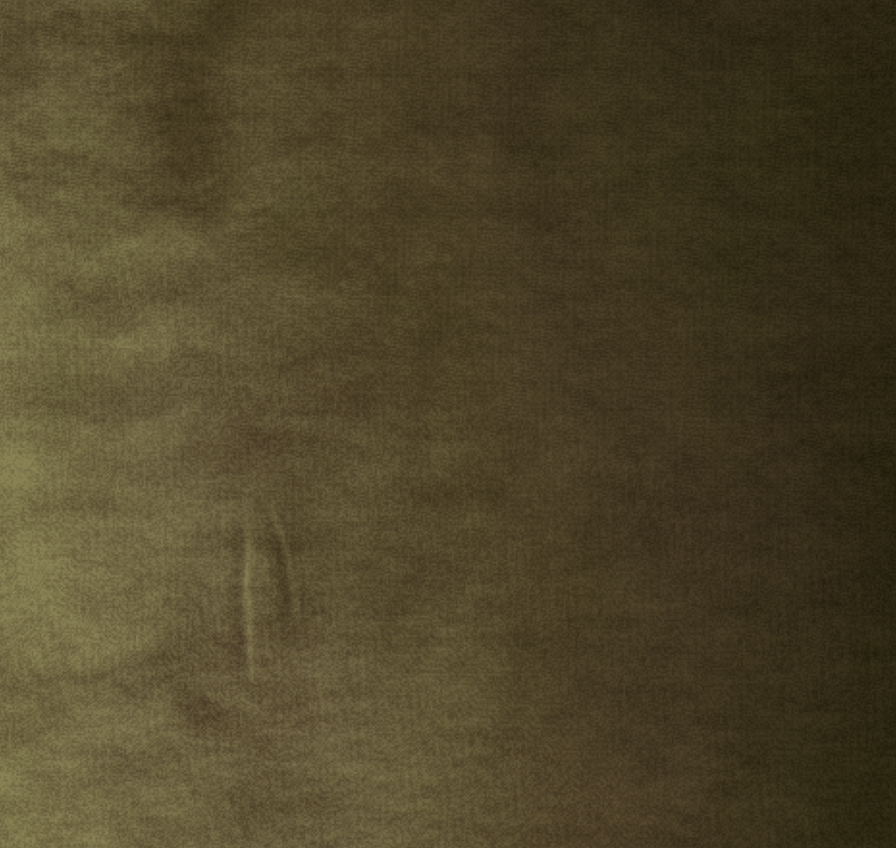
A Shadertoy shader for this texture:

```glsl
// Olive brown velvet cloth, lit from the left, with brushed nap and a small crease.
#define SHADE      vec3(0.160, 0.134, 0.064)
#define BODY       vec3(0.308, 0.262, 0.158)
#define SHEEN      vec3(0.468, 0.436, 0.278)
#define LIGHT      0.82
#define TILT       0.46
#define NAP        0.40
#define STREAKS    0.50
#define MOTTLE     0.26
#define GRAIN      0.36
#define GRAIN_FREQ 440.0
#define CREASE     0.26

float hash(vec2 p) {
    return fract(sin(dot(p, vec2(127.1, 311.7))) * 43758.5453);
}

float noise(vec2 p) {
    vec2 i = floor(p), f = fract(p);
    f = f * f * (3.0 - 2.0 * f);
    return mix(mix(hash(i), hash(i + vec2(1, 0)), f.x),
               mix(hash(i + vec2(0, 1)), hash(i + vec2(1, 1)), f.x), f.y);
}

// Layered noise centred on zero
float fbm(vec2 p) {
    float sum = 0.0, amp = 0.5;
    for (int i = 0; i < 5; i++) {
        sum += amp * (noise(p) - 0.5);
        p = mat2(1.99, 0.12, -0.12, 1.99) * p + 17.3;
        amp *= 0.55;
    }
    return sum;
}

// Soft elliptical smudge
float smudge(vec2 p, vec2 center, vec2 size) {
    vec2 d = (p - center) / size;
    return exp(-dot(d, d));
}

// Upright bowed ridge: thin highlight with a shadow on one side
float ridge(vec2 p, vec2 foot, vec2 head, float bow, float side) {
    float h = (p.y - foot.y) / (head.y - foot.y);
    float d = p.x - mix(foot.x, head.x, h) - bow * 4.0 * h * (1.0 - h);
    float along = smoothstep(-0.05, 0.2, h) * smoothstep(1.05, 0.6, h);
    float light = exp(-pow(d / 0.0045, 2.0));
    float dark = exp(-pow((d - side * 0.012) / 0.008, 2.0));
    return along * (0.9 * light - 0.6 * dark);
}

// Fine woven threads plus fibre speckle
float weave(vec2 p) {
    vec2 q = p * GRAIN_FREQ;
    float speckle = noise(q) - 0.5;
    float weft = noise(q * vec2(0.18, 0.8) + 31.0) - 0.5;
    float warp = noise(q * vec2(0.8, 0.18) + 73.0) - 0.5;
    return 0.9 * speckle + 0.25 * weft + 0.25 * warp;
}

vec3 clothColor(float tone) {
    vec3 low = mix(SHADE, BODY, clamp(tone * 2.0, -0.4, 1.0));
    return mix(low, SHEEN, clamp(tone * 2.0 - 1.0, 0.0, 1.4));
}

void mainImage(out vec4 fragColor, in vec2 fragCoord) {
    vec2 uv = fragCoord / iResolution.xy;
    vec2 p = fragCoord / iResolution.y;
    vec2 bent = uv + 0.09 * vec2(fbm(p * 9.0), fbm(p * 9.0 + 40.0));

    // Broad light across the cloth
    float lean = TILT * (uv.y - 0.5) * (1.0 - 0.6 * uv.x);
    float tone = 0.11 + LIGHT * (1.0 - smoothstep(-0.1, 1.0, uv.x + lean));
    tone += 0.14 * smudge(uv, vec2(0.0, 0.60), vec2(0.05, 0.26));
    tone -= 0.09 * smoothstep(0.84, 1.0, uv.x) * (0.3 + uv.y);

    // Brushed nap: long upright bands, sideways streaks and small mottles
    float leftSide = 1.0 - smoothstep(0.1, 0.75, uv.x);
    float dim = mix(0.6, 1.0, clamp(tone, 0.0, 1.0));
    tone += NAP * dim * fbm(bent * vec2(7.0, 1.8) + 5.0);
    tone += STREAKS * (0.22 + 0.78 * leftSide) * fbm(bent * vec2(6.0, 20.0) + 60.0);
    tone += MOTTLE * dim * fbm(p * vec2(26.0, 60.0) + 120.0);

    // Pressed dark patches
    tone -= 0.20 * smudge(bent, vec2(0.22, 0.97), vec2(0.055, 0.20));
    tone -= 0.16 * smudge(bent, vec2(0.205, 0.82), vec2(0.045, 0.07));
    tone -= 0.18 * smudge(bent, vec2(0.01, 0.92), vec2(0.03, 0.08));
    tone -= 0.16 * smudge(bent, vec2(0.29, 0.46), vec2(0.045, 0.045));
    tone -= 0.26 * smudge(bent, vec2(0.232, 0.15), vec2(0.024, 0.028));
    tone -= 0.16 * smudge(bent, vec2(0.225, 0.23), vec2(0.04, 0.05));
    tone -= 0.12 * smudge(bent, vec2(0.305, 0.32), vec2(0.018, 0.08));

    // Crease
    vec2 soft = mix(uv, bent, 0.15);
    tone += CREASE * ridge(soft, vec2(0.285, 0.185), vec2(0.278, 0.42), -0.006, -1.0);
    tone += CREASE * 0.7 * ridge(soft, vec2(0.330, 0.26), vec2(0.288, 0.43), 0.010, -1.0);

    // Fibre grain, fading a little in the shade
    tone += GRAIN * dim * weave(p);

    // Slow drift between olive and brown
    vec3 color = clothColor(tone);
    float olive = fbm(p * vec2(3.5, 2.5) + 90.0) + 0.2 * smoothstep(0.85, 1.0, uv.x);
    color += olive * vec3(-0.010, 0.014, -0.025);
    fragColor = vec4(color, 1.0);
}
```
